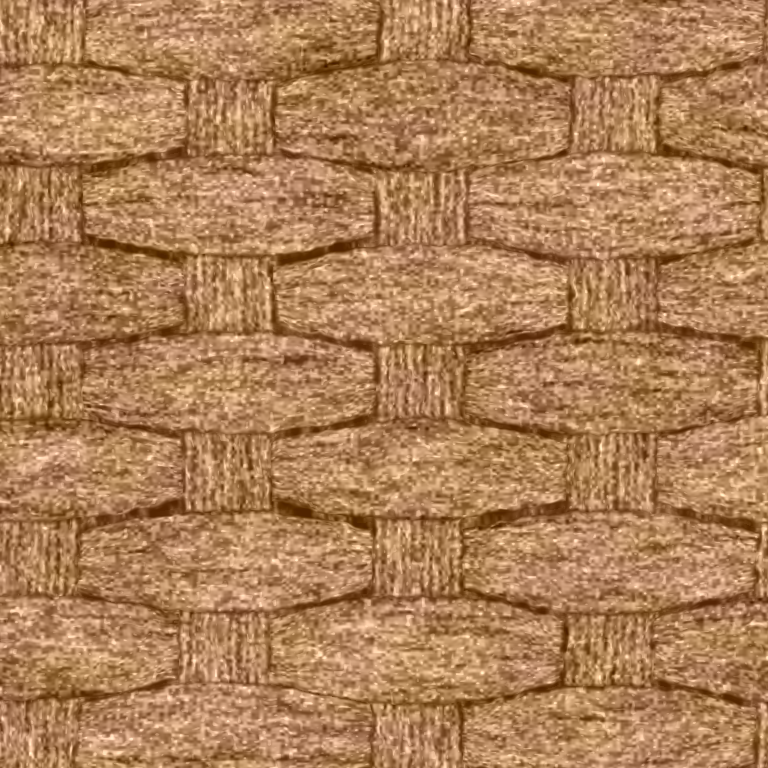
Reproduce this texture procedurally as a Shadertoy shader.

```glsl
// Woven straw matting: bulging horizontal wefts alternate row by row over
// upright warp strips. Distance to the weft outlines gives the dark seams;
// stretched value noise gives fibres, and fine noise gives the bright grain.

float hash(vec2 p) {
    vec3 q = fract(vec3(p.xyx) * 0.1031);
    q += dot(q, q.yzx + 33.33);
    return fract((q.x + q.y) * q.z);
}

// Smooth value noise, centred on zero.
float noise(vec2 p) {
    vec2 i = floor(p), f = fract(p);
    f = f * f * (3.0 - 2.0 * f);
    float low = mix(hash(i), hash(i + vec2(1, 0)), f.x);
    float high = mix(hash(i + vec2(0, 1)), hash(i + vec2(1, 1)), f.x);
    return mix(low, high, f.y) - 0.5;
}

// Fibre tone for threads that run along the x axis of p.
float fibres(vec2 p) {
    float strand = noise(p * vec2(12.0, 95.0) + 20.0);
    float thread = noise(p * vec2(34.0, 180.0) + 70.0);
    float grain = noise(p * vec2(185.0, 256.0) + 130.0);
    float glint = smoothstep(0.2, 0.45, noise(p * vec2(150.0, 235.0) + 310.0));
    return 0.15 * strand + 0.21 * thread + 0.37 * grain + 0.17 * glint - 0.02;
}

void mainImage(out vec4 fragColor, in vec2 fragCoord) {
    vec2 uv = fragCoord / iResolution.xy;

    // Uneven hand-woven lattice, leaning slightly to the right.
    vec2 p = uv + 0.006 * vec2(noise(uv * 9.0), noise(uv * 11.0 + 40.0));
    p += 0.004 * vec2(noise(uv * 60.0 + 8.0), noise(uv * 60.0 + 90.0));
    float x = p.x - 0.292 - 0.011 * p.y;
    float rowPos = p.y * 8.66 - 0.35;

    // Find the weft lying on top: the one with the greatest inner distance.
    float weft = -1.0, bulge = 0.0;
    vec2 local = vec2(0), id = vec2(0);
    for (int k = -1; k <= 1; k++) {
        float row = round(rowPos) + float(k);
        float u = 2.0 * x - 0.5 * mod(row, 2.0);
        vec2 cell = vec2(round(u), row);
        vec2 q = vec2((u - cell.x) * 0.5, (rowPos - row) / 8.66);
        q.y += 0.005 * (hash(cell + 17.0) - 0.5);
        float t = q.x / 0.19;
        float halfHeight = 0.068 - 0.027 * t * t + 0.006 * (hash(cell + 51.0) - 0.5);
        float d = min(halfHeight - abs(q.y), 0.191 - abs(q.x));
        if (d > weft) {
            weft = d;
            local = q;
            id = cell;
            bulge = q.y / halfHeight;
        }
    }

    // Weft: fibres spread with the bulge, with a few deeper creases.
    vec2 along = vec2(local.x, mix(local.y, bulge * 0.06, 0.6)) + id * vec2(3.7, 1.9) + 20.0;
    float crease = smoothstep(0.2, 0.45, noise(along * vec2(8.0, 100.0)));
    float weftTone = fibres(along) - 0.14 * crease + 0.03
        + 0.035 * (hash(id + 90.0) - 0.5) - 0.04 * bulge * bulge;

    // Warp: upright threads in evenly spaced strips.
    float stripX = x - 0.25 * round(x / 0.25);
    float ridge = cos(stripX * 500.0 + 2.0 * noise(p * vec2(40.0, 12.0)));
    float warpTone = fibres(p.yx + 5.0) + 0.07 * ridge - 0.01;

    float onWeft = smoothstep(-0.001, 0.001, weft);
    float tone = mix(warpTone, weftTone, onWeft);

    // Ragged seams: deep along the curves, faint and broken at the weft ends.
    float edge = weft > 0.0 ? weft : min(-weft, 0.058 - abs(stripX));
    float wear = noise(p * 75.0 + 60.0);
    float atEnd = smoothstep(0.182, 0.189, abs(local.x));
    float seam = 1.0 - smoothstep(0.0, 0.0048 + 0.005 * wear, edge);
    seam *= clamp(mix(0.75, 0.42, atEnd) + 0.9 * wear, 0.0, 1.0);
    // Seams deepen towards the corners, where the wefts part.
    seam *= mix(0.6, 1.0, smoothstep(0.03, 0.1, abs(local.x)));
    tone -= 0.03 * (1.0 - smoothstep(0.0, 0.013, edge));
    tone = mix(tone, -0.38, seam);

    // Broad fading and faint pink or grey staining.
    tone += 0.05 * noise(uv * 7.0 + 15.0) + 0.018;
    float stain = noise(uv * vec2(13.0, 24.0) + 200.0);
    vec3 straw = vec3(0.69, 0.51, 0.35) + tone + stain * vec3(0.01, -0.01, 0.06);
    fragColor = vec4(clamp(straw, 0.0, 1.0), 1.0);
}
```
